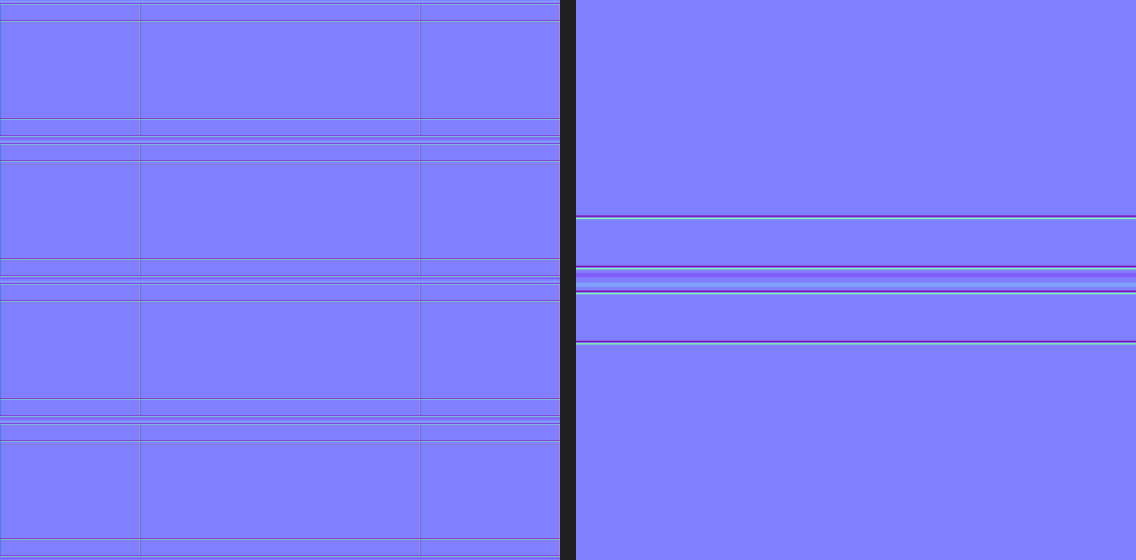
Left, the full canvas; right, a detail of the centre.
Reproduce this texture map procedurally as a Shadertoy shader.

```glsl
// Tangent-space normal map of long panel strips: each row has a bevelled seam,
// narrow grooves beside it, inset trim grooves and upright joints.
// Every wall is an interval, averaged exactly over the pixel footprint.

#define ROWS 4.0            // strips up the canvas
#define JOINT_PAIRS 2.0     // evenly spaced upright joints across
#define EDGE_GROOVE 0.0074  // seam centre to strip edge groove
#define TRIM_GROOVE 0.0373  // seam centre to trim groove
#define GROOVE_FLOOR 0.0003 // half width of a groove's flat floor
#define GROOVE_RIM 0.0011   // half width of a groove at its rim
#define BEVEL_FLOOR 0.0016  // half width of the seam's flat floor
#define BEVEL_RIM 0.0042    // half width of the seam at its rim
#define WALL_TILT 0.94      // sideways normal of the steep groove walls
#define BEVEL_TILT 0.26     // sideways normal of the gentle seam bevel

// Share of a pixel centred at s that lies between lo and hi.
float coverage(float s, float lo, float hi, float pixel) {
    float overlap = min(hi, s + 0.5 * pixel) - max(lo, s - 0.5 * pixel);
    return max(overlap, 0.0) / pixel;
}

// Change to a flat normal made by a channel centred at s = 0:
// x is the sideways tilt, y the change in height component.
vec2 channel(float s, float floorHalf, float rimHalf, float tilt, float pixel) {
    float before = coverage(-s, floorHalf, rimHalf, pixel);
    float after = coverage(s, floorHalf, rimHalf, pixel);
    float drop = sqrt(1.0 - tilt * tilt) - 1.0;
    return vec2((before - after) * tilt, (before + after) * drop);
}

vec2 groove(float s, float pixel) {
    return channel(s, GROOVE_FLOOR, GROOVE_RIM, WALL_TILT, pixel);
}

// Signed distance to the nearest of count evenly spaced lines.
float repeatLine(float x, float count) {
    return (fract(x * count + 0.5) - 0.5) / count;
}

void mainImage(out vec4 fragColor, in vec2 fragCoord) {
    vec2 uv = fragCoord / iResolution.xy;
    vec2 pixel = 1.0 / iResolution.xy;

    // Seam and the grooves mirrored on either side of it
    float seam = repeatLine(uv.y, ROWS);
    vec2 across = channel(seam, BEVEL_FLOOR, BEVEL_RIM, BEVEL_TILT, pixel.y);
    for (float side = -1.0; side <= 1.0; side += 2.0) {
        across += groove(seam - side * EDGE_GROOVE, pixel.y);
        across += groove(seam - side * TRIM_GROOVE, pixel.y);
    }

    // Upright joints at the quarter points, plus one on the wrapping edge
    float quarterJoint = repeatLine(uv.x - 0.5 / JOINT_PAIRS, JOINT_PAIRS);
    float edgeJoint = repeatLine(uv.x, 1.0);
    vec2 upright = groove(quarterJoint, pixel.x) + groove(edgeJoint, pixel.x);

    // Joints stop at the strip edges and leave the seam clear
    upright *= clamp((abs(seam) - EDGE_GROOVE) / pixel.y + 0.5, 0.0, 1.0);

    // Pack the averaged normal into colour
    vec3 normal = vec3(upright.x, across.x, max(1.0 + across.y + upright.y, 0.0));
    fragColor = vec4(0.5 + 0.5 * normal, 1.0);
}
```
